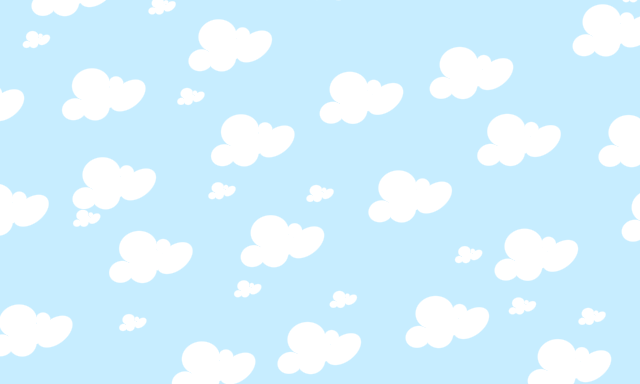
A Shadertoy shader for this pattern:

```glsl
// Flat white clouds, large and small, scattered over a pale blue sky.

const vec3 SKY = vec3(0.78, 0.93, 1.0);
const vec3 CLOUD = vec3(1.0);
const mat2 LATTICE = mat2(0.31, 0.10, -0.08, 0.26); // skewed spacing, canvas height = 1
const vec2 JITTER = vec2(0.060, 0.068);  // largest shift of a large cloud
const float SMALL_JITTER = 0.025;
const float LARGE = 0.217;               // cloud widths
const float SMALL = 0.071;
const vec2 CLEARANCE = vec2(0.150, 0.100); // free zone around large clouds
const float SMALL_SHARE = 0.9;           // chance of a small cloud per gap
const float EDGE = 1.25;                 // edge softness in pixel widths

vec2 hash22(vec2 p) {
    vec3 q = fract(p.xyx * vec3(0.1031, 0.1030, 0.0973) + 0.37);
    q += dot(q, q.yzx + 33.33);
    return fract((q.xx + q.yz) * q.zy);
}

// Approximate signed distance to a tilted ellipse.
float ellipse(vec2 p, vec2 radii, float tilt) {
    float c = cos(tilt), s = sin(tilt);
    p = vec2(c * p.x + s * p.y, c * p.y - s * p.x);
    float k = length(p / radii);
    return k * (k - 1.0) / max(length(p / (radii * radii)), 1e-4);
}

float disc(vec2 p, float radius) {
    return length(p) - radius;
}

// Cloud one unit wide, made of five puffs around a core.
float cloud(vec2 p) {
    float d = ellipse(p - vec2(-0.15, 0.11), vec2(0.23, 0.20), 0.2);
    d = min(d, ellipse(p - vec2(0.29, -0.015), vec2(0.245, 0.15), 0.66));
    d = min(d, ellipse(p - vec2(-0.35, -0.18), vec2(0.15, 0.13), 0.3));
    d = min(d, disc(p - vec2(0.15, 0.125), 0.09));
    d = min(d, disc(p - vec2(-0.10, -0.14), 0.175));
    return min(d, disc(p - vec2(0.04, -0.04), 0.13));
}

// Centre of a large cloud on the jittered lattice.
vec2 largeCentre(vec2 id) {
    return LATTICE * (id + 0.5) + (hash22(id) * 2.0 - 1.0) * JITTER;
}

float gapTo(vec2 a, vec2 b) {
    return length((a - b) / CLEARANCE);
}

// Distance to the small cloud in one of the two triangular gaps of a cell.
float smallCloud(vec2 p, vec2 id) {
    vec2 choice = hash22(id + 71.0);
    vec2 a = largeCentre(id + (choice.y < 0.5 ? 0.0 : 1.0));
    vec2 b = largeCentre(id + vec2(1.0, 0.0));
    vec2 c = largeCentre(id + vec2(0.0, 1.0));
    vec2 centre = (a + b + c) / 3.0 + (hash22(id + 29.0) * 2.0 - 1.0) * SMALL_JITTER;
    float gap = min(gapTo(centre, a), min(gapTo(centre, b), gapTo(centre, c)));
    bool shown = gap > 1.0 && choice.x < SMALL_SHARE;
    return shown ? cloud((p - centre) / SMALL) * SMALL : 1.0;
}

void mainImage(out vec4 fragColor, in vec2 fragCoord) {
    float pixel = 1.0 / iResolution.y;
    vec2 p = fragCoord * pixel;
    vec2 home = floor(inverse(LATTICE) * p);
    float d = 1.0;

    // Nearest cloud among the surrounding cells.
    for (int j = -2; j <= 1; j++) {
        for (int i = -2; i <= 1; i++) {
            vec2 id = home + vec2(float(i), float(j));
            d = min(d, cloud((p - largeCentre(id)) / LARGE) * LARGE);
            d = min(d, smallCloud(p, id));
        }
    }

    float cover = clamp(0.5 - d / (EDGE * pixel), 0.0, 1.0);
    fragColor = vec4(mix(SKY, CLOUD, cover), 1.0);
}
```
